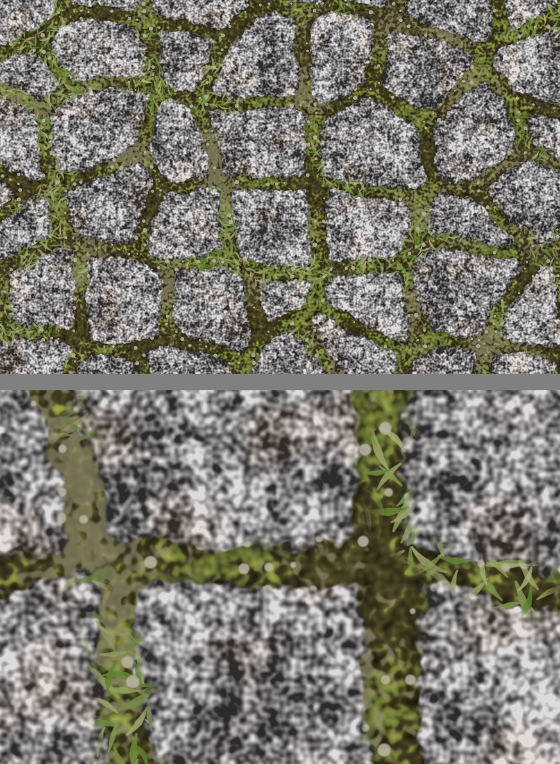
Top: the whole. Bottom: its middle third, enlarged.
This texture is drawn by a WebGL 2 fragment shader. Its source:

```glsl
#version 300 es
precision highp float;
// Rough granite paving stones with mossy joints, grass blades and grit.

uniform vec2 u_resolution;
out vec4 fragColor;

vec2 hash2(vec2 p) {
    vec3 q = fract(p.xyx * vec3(0.1031, 0.1030, 0.0973));
    q += dot(q, q.yzx + 33.33);
    return fract((q.xx + q.yz) * q.zy);
}

float cornerSlope(vec2 corner, vec2 offset) {
    float angle = 6.2832 * hash2(corner + 71.0).x;
    return dot(vec2(cos(angle), sin(angle)), offset);
}

// Gradient noise, roughly -0.7 to 0.7
float noise(vec2 p) {
    vec2 i = floor(p), f = p - i;
    vec2 s = f * f * f * (f * (f * 6.0 - 15.0) + 10.0);
    vec2 e = vec2(1, 0);
    return mix(mix(cornerSlope(i, f), cornerSlope(i + e, f - e), s.x),
               mix(cornerSlope(i + e.yx, f - e.yx), cornerSlope(i + 1.0, f - 1.0), s.x), s.y);
}

vec2 noise2(vec2 p) {
    return vec2(noise(p), noise(p + 37.4));
}

// Weighted Voronoi cells: x = rounded distance to the joint, yz = stone id
vec3 paving(vec2 p) {
    vec2 base = floor(p), nearestSite = vec2(0), nearestId = vec2(0);
    float nearest = 1e3, nearestWeight = 0.0;
    for (int k = 0; k < 25; k++) {
        vec2 id = base + vec2(k % 5 - 2, k / 5 - 2);
        vec2 site = id + 0.5 + 0.72 * (hash2(id + 9.0) - 0.5) - p;
        float weight = 0.28 * hash2(id + 53.0).x;
        float d = dot(site, site) - weight;
        if (d < nearest) {
            nearest = d;
            nearestSite = site;
            nearestId = id;
            nearestWeight = weight;
        }
    }
    float sum = 0.0;
    for (int k = 0; k < 25; k++) {
        vec2 id = base + vec2(k % 5 - 2, k / 5 - 2);
        vec2 site = id + 0.5 + 0.72 * (hash2(id + 9.0) - 0.5) - p;
        float d = dot(site, site) - 0.28 * hash2(id + 53.0).x;
        vec2 gap = site - nearestSite;
        if (dot(gap, gap) > 1e-4) sum += exp(-26.0 * (d - nearest) / (2.0 * length(gap)));
    }
    return vec3(-log(sum) / 26.0, nearestId);
}

// Scattered curved blades: x = coverage, y = random tint
vec2 blades(vec2 p, float scale, float seed, float pixel) {
    vec2 result = vec2(0);
    p *= scale;
    for (int k = 0; k < 9; k++) {
        vec2 id = floor(p) + vec2(k % 3 - 1, k / 3 - 1);
        vec2 h = hash2(id + seed), r = hash2(id + seed + 19.0);
        vec2 along = vec2(cos(6.2832 * r.x), sin(6.2832 * r.x));
        vec2 d = p - id - h;
        float t = clamp(dot(d, along), -0.5, 0.5);
        float dist = length(d - along * t - along.yx * vec2(-1, 1) * t * t * (r.y - 0.5));
        float width = 0.1 * (1.0 - 1.4 * abs(t)), soft = 0.8 * pixel * scale;
        float cover = 1.0 - smoothstep(width - soft, width + soft, dist);
        if (cover > result.x) result = vec2(cover, r.y);
    }
    return result;
}

void main() {
    float pixel = 1.0 / u_resolution.y;
    vec2 p = gl_FragCoord.xy * pixel;

    // Stone outlines with ragged edges
    vec2 warped = p + 0.03 * noise2(p * 5.0) + 0.013 * noise2(p * 22.0) + 0.008 * noise2(p * 75.0);
    vec3 cell = paving(warped * vec2(4.3, 4.7) + vec2(3.3, 7.6));
    vec2 tone = hash2(cell.yz + 5.0);
    float inside = cell.x - 0.065 - 0.035 * noise(p * 7.0 + 4.0) - 0.025 * tone.x;
    float stoneMask = smoothstep(-0.012, 0.014, inside);

    // Granite: crystal speckle, weathered blotches and dark pits
    float grain = 0.36 * noise(p * 42.0) + 0.48 * noise(p * 88.0 + 8.0) + 0.5 * noise(p * 165.0 + 3.0);
    float blotch = 0.26 * noise(p * 9.0 + 21.0) + 0.24 * noise(p * 20.0);
    float grey = 0.55 + grain + blotch + 0.1 * (tone.y - 0.5);
    grey -= 0.22 * smoothstep(0.2, 0.45, noise(p * 60.0 + 50.0));
    grey -= 0.13 * (1.0 - smoothstep(0.0, 0.05, inside));
    vec3 stone = clamp(grey, 0.17, 0.87) * vec3(1.0, 0.985, 0.995);
    stone += vec3(0.025, 0.005, -0.02) * smoothstep(0.0, 0.4, noise(p * 12.0 + 60.0));

    // Moss: brown soil to green cushions, shaded beside the stones
    float tuft = 0.6 * noise(p * 55.0 + 11.0) + 0.7 * noise(p * 130.0);
    float lush = noise(p * 8.0 + 15.0) + 0.9 * tuft;
    vec3 moss = mix(vec3(0.27, 0.25, 0.13), vec3(0.40, 0.43, 0.19), smoothstep(-0.05, 0.3, lush));
    moss *= 1.0 + 0.9 * tuft;
    moss *= 1.0 - 0.28 * smoothstep(-0.05, 0.0, inside);
    float dust = smoothstep(0.12, 0.4, noise(p * 6.0 + 80.0) + 0.8 * noise(p * 95.0 + 6.0));
    moss = mix(moss, vec3(0.58, 0.56, 0.44), 0.65 * dust);
    vec3 color = mix(moss, stone, stoneMask);

    // Grass clumps that spill a little over the stone edges
    float clump = smoothstep(0.05, 0.25, noise(p * 4.5 + 30.0) + 0.3 * noise(p * 17.0));
    clump *= 1.0 - smoothstep(0.0, 0.07, inside);
    for (int layer = 0; layer < 3; layer++) {
        float n = float(layer);
        vec2 blade = blades(p + 0.31 * n, 27.0 + 6.0 * n, 40.0 * n + 7.0, pixel);
        vec3 leaf = mix(vec3(0.36, 0.50, 0.17), vec3(0.70, 0.71, 0.50), blade.y);
        color = mix(color, leaf, 0.85 * blade.x * clump);
    }

    // Pale grit lying in the joints
    vec2 gritCell = floor(p * 48.0), h = hash2(gritCell + 90.0);
    float radius = 0.28 * step(0.78, h.x) * (0.4 + 0.6 * h.y);
    float grit = length(fract(p * 48.0) - 0.35 - 0.3 * hash2(gritCell + 33.0)) - radius;
    float gritMask = (1.0 - smoothstep(-0.06, 0.06, grit)) * step(0.01, radius);
    color = mix(color, vec3(0.73, 0.71, 0.65), 0.85 * gritMask * (1.0 - smoothstep(0.0, 0.03, inside)));

    fragColor = vec4(clamp(color, 0.0, 1.0), 1.0);
}
```
